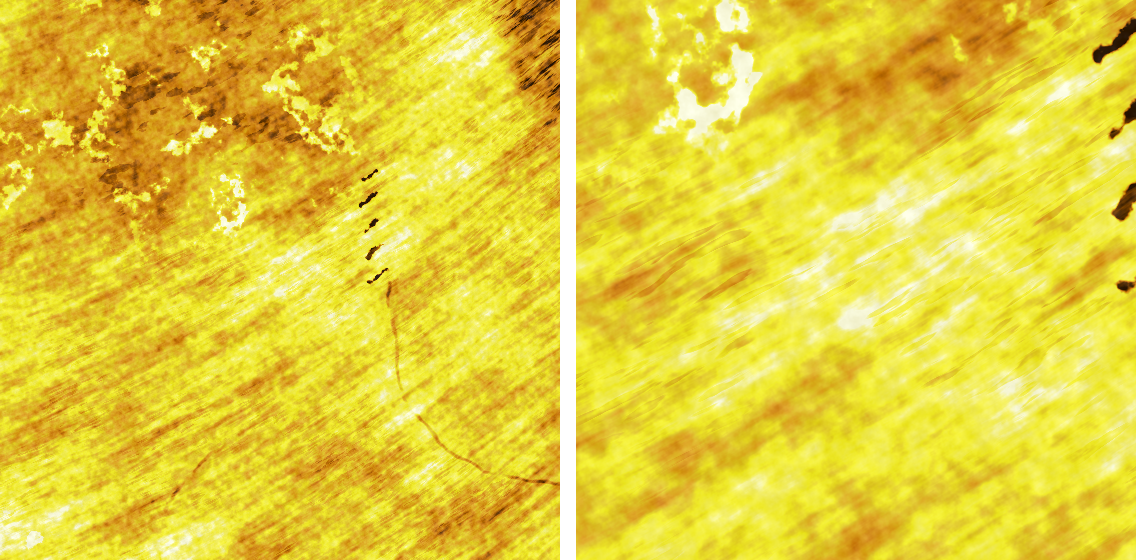
Left, the full canvas; right, a detail of the centre.
Reproduce this texture procedurally as a Shadertoy shader.

```glsl
const int STOPS = 8;
const vec3 RAMP[STOPS] = vec3[STOPS](
    vec3(0.16, 0.09, 0.02), vec3(0.55, 0.31, 0.04), vec3(0.79, 0.48, 0.07),
    vec3(0.86, 0.64, 0.13), vec3(0.87, 0.77, 0.17), vec3(0.94, 0.92, 0.16),
    vec3(0.95, 0.93, 0.40), vec3(0.97, 0.97, 0.85));
const float LEVEL[STOPS] = float[STOPS](-0.10, 0.09, 0.22, 0.36, 0.48, 0.61, 0.77, 0.92);

const float BASE_TONE = 0.52;
const vec2 STREAK_SCALE = vec2(6.0, 52.0);
const vec2 SCRATCH_SCALE = vec2(22.0, 150.0);
const vec2 PIT_SCALE = vec2(22.0, 55.0);
const float GRAIN_SCALE = 95.0;
const float WARP = 0.13;
const int GASHES = 5;

float hash(vec2 p) {
    vec3 q = fract(p.xyx * 0.1031);
    q += dot(q, q.yzx + 33.33);
    return fract((q.x + q.y) * q.z);
}

float noise(vec2 p) {
    vec2 i = floor(p), f = fract(p);
    f = f * f * (3.0 - 2.0 * f);
    return mix(mix(hash(i), hash(i + vec2(1, 0)), f.x),
               mix(hash(i + vec2(0, 1)), hash(i + vec2(1, 1)), f.x), f.y);
}

// Layered noise centred on zero
float fbm(vec2 p) {
    float sum = 0.0, gain = 0.5;
    for (int i = 0; i < 4; i++) {
        sum += gain * (noise(p) - 0.5);
        p = mat2(1.98, 0.16, -0.16, 1.98) * p + 17.3;
        gain *= 0.52;
    }
    return sum;
}

// Soft tilted ellipse
float blob(vec2 p, vec2 centre, vec2 radii, float tilt) {
    float c = cos(tilt), s = sin(tilt);
    vec2 q = mat2(c, -s, s, c) * (p - centre) / radii;
    return 1.0 - smoothstep(0.55, 1.3, length(q));
}

float segment(vec2 p, vec2 a, vec2 b) {
    vec2 d = b - a;
    return length(p - a - d * clamp(dot(p - a, d) / dot(d, d), 0.0, 1.0));
}

vec3 ramp(float tone) {
    vec3 c = RAMP[0];
    for (int i = 1; i < STOPS; i++)
        c = mix(c, RAMP[i], clamp((tone - LEVEL[i - 1]) / (LEVEL[i] - LEVEL[i - 1]), 0.0, 1.0));
    return c;
}

void mainImage(out vec4 fragColor, in vec2 fragCoord) {
    vec2 p = fragCoord / iResolution.xy;
    vec2 w = p + WARP * vec2(fbm(p * 7.0), fbm(p * 7.0 + 40.0))
               + 0.04 * vec2(fbm(p * 38.0), fbm(p * 38.0 + 70.0));

    // Curved streak frame: steeper towards the right
    vec2 flow = vec2(p.x + 0.5 * p.y, p.y - 0.4 * p.x - 0.19 * p.x * p.x);
    flow.y += 0.012 * fbm(p * 9.0 + 5.0);

    // Broad light and rust areas
    float rust = blob(w, vec2(0.28, 0.81), vec2(0.38, 0.22), 0.35);
    float corner = blob(w, vec2(1.01, 0.95), vec2(0.21, 0.12), -0.9);
    float chalk = blob(w, vec2(0.03, 0.07), vec2(0.12, 0.12), 0.0)
                + blob(w, vec2(0.33, 0.01), vec2(0.10, 0.05), 0.5);
    float tone = BASE_TONE - 0.21 * rust - 0.28 * corner + 0.19 * chalk;
    tone -= 0.15 * blob(w, vec2(0.59, 0.70), vec2(0.16, 0.14), 0.3);
    tone += 0.22 * blob(w, vec2(0.41, 0.65), vec2(0.13, 0.07), 0.6);
    tone += 0.13 * blob(w, vec2(0.50, 0.53), vec2(0.22, 0.08), 0.35);
    tone += 0.15 * blob(w, vec2(0.79, 0.80), vec2(0.34, 0.12), 1.1);
    tone += 0.08 * blob(w, vec2(0.82, 0.46), vec2(0.20, 0.26), 0.0);
    tone += 0.13 * blob(w, vec2(0.66, 0.33), vec2(0.28, 0.07), -0.95);
    tone -= 0.13 * blob(w, vec2(0.51, 0.27), vec2(0.21, 0.09), 0.5);
    tone -= 0.09 * blob(w, vec2(0.18, 0.31), vec2(0.28, 0.08), 0.45);
    tone -= 0.13 * blob(w, vec2(0.90, 0.07), vec2(0.25, 0.07), 0.5);

    // Streaks, scratches and grain
    float open = 1.0 - 0.65 * rust;
    float patchy = smoothstep(-0.08, 0.10, fbm(p * 8.0 + 90.0));
    float scratch = fbm(flow * SCRATCH_SCALE + 11.0);
    float grain = fbm(p * GRAIN_SCALE);
    tone += 0.45 * fbm(p * 13.0 + 3.0) + 0.62 * open * fbm(flow * STREAK_SCALE);
    tone += (0.25 + 0.35 * patchy) * open * scratch + 0.42 * grain;
    tone -= 0.22 * open * patchy * smoothstep(0.11, 0.19, scratch);
    tone -= 0.20 * corner * smoothstep(0.03, 0.14, scratch);

    // Dark pits and pale flakes on the rust
    float pits = smoothstep(0.09, 0.14, fbm(flow * PIT_SCALE + 31.0));
    tone -= 0.16 * rust * pits * smoothstep(-0.08, 0.08, fbm(p * 6.0 + 61.0));
    float flakeArea = max(blob(w, vec2(0.45, 0.72), vec2(0.20, 0.14), 0.3), 0.8 * rust);
    float flake = fbm(w * 17.0 + 23.0) + 0.25 * grain;
    tone += 0.34 * flakeArea * smoothstep(0.13, 0.19, flake);
    tone += 0.24 * min(chalk + flakeArea, 1.0) * smoothstep(0.16, 0.23, flake);

    // Two broken seams
    vec2 s = p + 0.025 * vec2(fbm(p * 18.0), fbm(p * 18.0 + 9.0));
    vec2 arm = s - vec2(0.65, 0.09);
    float seamA = abs(arm.x * arm.y - 0.016) / max(length(arm), 0.01);
    seamA += step(arm.x, 0.0) + smoothstep(0.50, 0.56, s.y);
    float rise = s.y - 0.03;
    float seamB = abs(s.x - 0.28 - 4.2 * rise * rise) / sqrt(1.0 + 70.0 * rise * rise);
    seamB += smoothstep(0.23, 0.27, s.y);
    float seam = 1.0 - smoothstep(0.001, 0.005, min(seamA, seamB));
    tone -= 0.28 * seam * smoothstep(-0.12, 0.08, fbm(p * 25.0 + 50.0));

    // Short black gashes
    for (int i = 0; i < GASHES; i++) {
        float k = float(i);
        vec2 a = vec2(0.645 + 0.015 * hash(vec2(k, 4.0)), 0.68 - 0.046 * k);
        vec2 b = a + vec2(0.03, 0.022) * (0.5 + 0.6 * hash(vec2(k, 8.0)));
        float d = segment(s, a, b) + 0.012 * grain;
        tone -= 0.7 * (1.0 - smoothstep(0.001, 0.004, d));
    }

    vec3 colour = ramp(tone) + vec3(0.10, 0.12, 0.22) * fbm(p * 130.0 + 7.0);
    fragColor = vec4(clamp(colour, 0.0, 1.0), 1.0);
}
```
